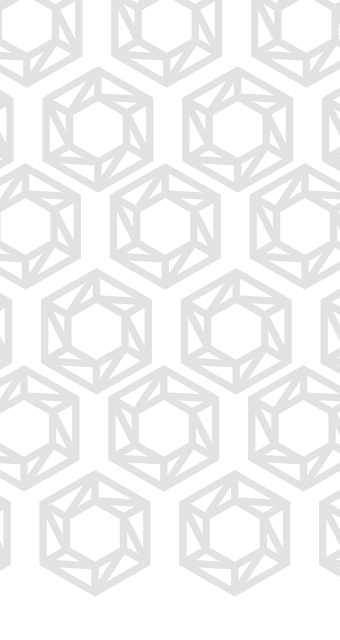
This pattern is drawn by a Shadertoy shader. Its source:

```glsl
const float PI = 3.14159265;
const vec3 PAPER = vec3(1.0);
const vec3 LINE_GREY = vec3(0.886);

// Signed distance to a pointy-top hexagon
float hexagon(vec2 p, float apothem) {
    p = abs(p);
    return max(p.x, dot(p, vec2(0.5, 0.866))) - apothem;
}

float segment(vec2 p, vec2 a, vec2 b) {
    vec2 ab = b - a;
    return length(p - a - ab * clamp(dot(p - a, ab) / dot(ab, ab), 0.0, 1.0));
}

vec2 polar(float angle, float radius) {
    return radius * vec2(cos(angle), sin(angle));
}

// Two nested hexagons joined by spokes and twisted diagonals
float twistedHexagon(vec2 p, float outerApothem, float innerApothem, float halfWidth) {
    float outerRadius = outerApothem / 0.866;
    float innerRadius = innerApothem / 0.866;
    float d = min(abs(hexagon(p, outerApothem)), abs(hexagon(p, innerApothem)));
    for (int i = 0; i < 6; i++) {
        float angle = PI / 2.0 + float(i) * PI / 3.0;
        vec2 corner = polar(angle, outerRadius);
        d = min(d, segment(p, corner, polar(angle, innerRadius)));
        d = min(d, segment(p, corner, polar(angle + PI / 3.0, innerRadius)));
    }
    return d - halfWidth;
}

// Offset to the nearest motif; rows start at the origin and drift sideways upward
vec2 repeatRows(vec2 p, vec2 origin, vec2 period, float drift) {
    p -= origin;
    float row = max(round(p.y / period.y), 0.0);
    p -= vec2(drift, period.y) * row;
    p.x -= period.x * round(p.x / period.x);
    return p;
}

void mainImage(out vec4 fragColor, in vec2 fragCoord) {
    vec2 uv = fragCoord / iResolution.y;
    vec2 period = vec2(0.2184, 0.3155);
    float drift = 0.0023;

    // Two interleaved sets of rows
    float d = 1.0;
    for (int i = 0; i < 2; i++) {
        vec2 origin = mix(vec2(0.1484, 0.1667), vec2(0.2559, 0.3307), float(i));
        vec2 p = repeatRows(uv, origin, period, drift);
        p.x /= 1.012;
        d = min(d, twistedHexagon(p, 0.0800, 0.0441, 0.0057));
    }

    float ink = clamp(0.5 - d * iResolution.y, 0.0, 1.0);
    fragColor = vec4(mix(PAPER, LINE_GREY, ink), 1.0);
}
```
